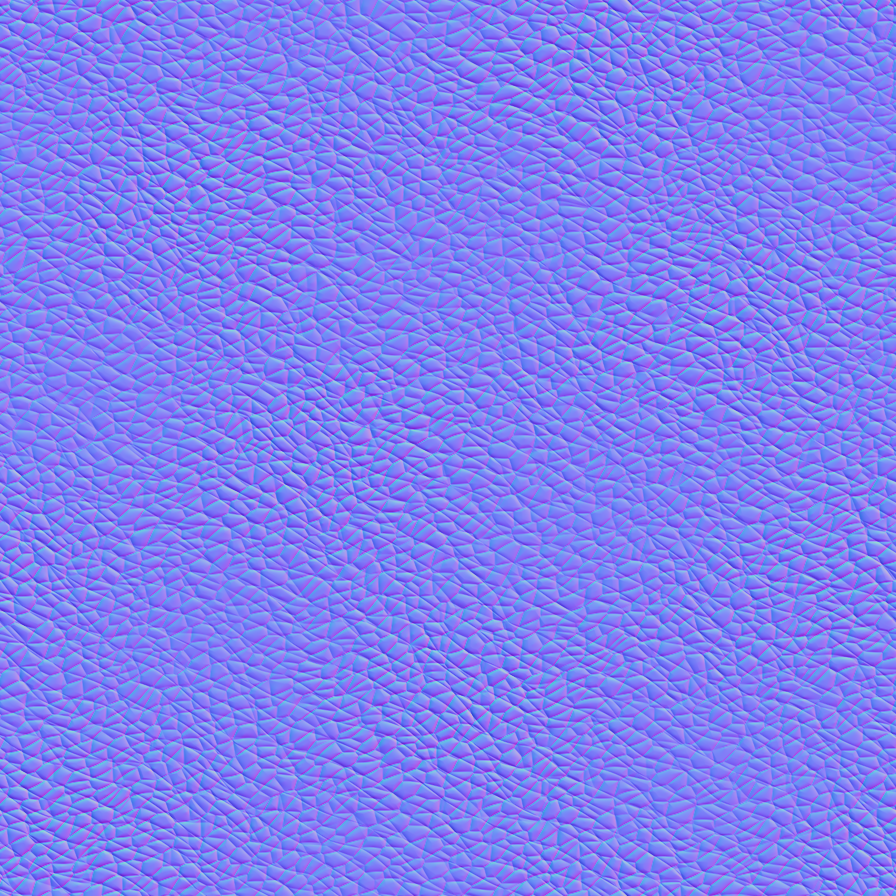
A Shadertoy shader for this texture map:

```glsl
// Tangent-space normal map of grained leather with slanted creases, tiling.

const float TAU = 6.2831853;

vec2 hash2(vec2 k) {
    vec3 p = fract(k.xyx * vec3(0.1031, 0.1030, 0.0973));
    p += dot(p, p.yzx + 33.33);
    return fract((p.xx + p.yz) * p.zy);
}

// Gap between the two nearest seeds: zero on cell borders, larger inside.
// The integer matrix slants the cells; its adjugate gives ids that wrap.
float cellGap(vec2 uv, mat2 lattice) {
    vec2 q = lattice * uv;
    vec2 base = floor(q);
    mat2 adjugate = mat2(lattice[1].y, -lattice[0].y, -lattice[1].x, lattice[0].x);
    float period = determinant(lattice);
    float nearest = 9.0, second = 9.0;
    for (int j = -1; j <= 1; j++) {
        for (int i = -1; i <= 1; i++) {
            vec2 cell = base + vec2(i, j);
            vec2 id = floor(mod(adjugate * cell + 0.5, period));
            float d = length(cell + 0.07 + 0.86 * hash2(id) - q);
            second = min(second, max(nearest, d));
            nearest = min(nearest, d);
        }
    }
    return second - nearest;
}

// Layered sines with whole frequencies bend the grain and keep it tileable.
vec2 bend(vec2 uv) {
    vec2 t = TAU * uv;
    vec2 slow = sin(vec2(2.0 * t.y + 3.0 * t.x, 4.0 * t.x - t.y + 1.3));
    vec2 quick = sin(vec2(9.0 * t.y - 5.0 * t.x + 2.1, 13.0 * t.x + 6.0 * t.y));
    return uv + 0.005 * slow + 0.0021 * quick;
}

float leatherHeight(vec2 uv) {
    vec2 p = bend(uv);
    // Small domed grains, leaning up to the right
    float grain = 1.0 - exp(-3.2 * cellGap(p, mat2(46, -22, 4, 68)));
    // Long, narrow creases running down to the right
    float crease = 1.0 - exp(-6.0 * cellGap(p, mat2(12, 26, -6, 48)));
    // Broad patches of deeper and shallower relief
    vec2 t = TAU * uv;
    float relief = 1.0 + 0.12 * sin(2.0 * t.x + t.y) + 0.12 * sin(3.0 * t.y - t.x + 0.8);
    return relief * (0.0021 * grain + 0.0013 * crease);
}

void mainImage(out vec4 fragColor, in vec2 fragCoord) {
    vec2 uv = fragCoord / iResolution.xy;

    // Central differences; the step also softens the crease bottoms
    vec2 e = vec2(0.001, 0.0);
    vec2 slope = vec2(leatherHeight(uv + e.xy) - leatherHeight(uv - e.xy),
                      leatherHeight(uv + e.yx) - leatherHeight(uv - e.yx)) / (2.0 * e.x);

    // Pack the normal, with the blue channel slightly muted
    vec3 normal = normalize(vec3(-slope, 1.0));
    fragColor = vec4((0.5 + 0.5 * normal) * vec3(1.0, 1.0, 0.97), 1.0);
}
```
